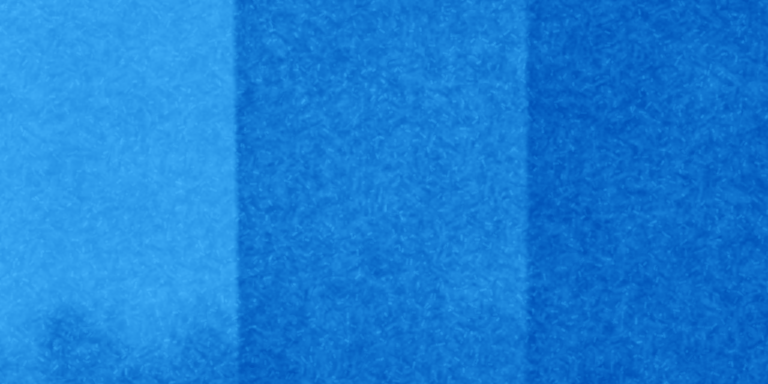
Give the GLSL for this texture, as a WebGL 1 fragment shader.

```glsl
precision highp float;
uniform vec2 u_resolution;

#define EDGE_SOFTNESS 0.006
#define LEFT_TONE 0.91
#define MIDDLE_TONE 0.43
#define RIGHT_TONE 0.16
#define MOTTLE 0.20
#define GRAIN 0.30
#define WEAVE 0.34
#define SPECKLE 0.20
#define FIBRE_CELLS 62.0
#define FIBRE_LIGHT 0.30
#define DARK_INK vec3(0.02, 0.37, 0.75)
#define LIGHT_INK vec3(0.21, 0.64, 0.94)

float hash(vec2 p) {
  vec3 q = fract(vec3(p.xyx) * 0.1031);
  q += dot(q, q.yzx + 33.33);
  return fract((q.x + q.y) * q.z);
}

float noise(vec2 p) {
  vec2 i = floor(p);
  vec2 f = fract(p);
  f = f * f * (3.0 - 2.0 * f);
  float low = mix(hash(i), hash(i + vec2(1.0, 0.0)), f.x);
  float high = mix(hash(i + vec2(0.0, 1.0)), hash(i + 1.0), f.x);
  return mix(low, high, f.y);
}

float fbm(vec2 p) {
  float sum = 0.0;
  float weight = 0.5;
  for (int k = 0; k < 4; k++) {
    sum += weight * noise(p);
    p = mat2(0.8, 0.6, -0.6, 0.8) * p * 2.1 + 7.3;
    weight *= 0.5;
  }
  return sum / 0.9375;
}

float step01(float edge, float softness, float x) {
  return smoothstep(edge - softness, edge + softness, x);
}

float glow(vec2 uv, vec2 centre, vec2 radius) {
  vec2 d = (uv - centre) / radius;
  return exp(-dot(d, d));
}

// Noise stretched along one direction.
float strands(vec2 p, float angle) {
  float c = cos(angle);
  float s = sin(angle);
  return noise(mat2(c, -s, s, c) * p * vec2(44.0, 108.0) + angle * 31.0);
}

// Matted strands that change direction from patch to patch.
float weave(vec2 p) {
  p += 0.012 * vec2(noise(p * 22.0), noise(p * 22.0 + 40.0));
  float slant = smoothstep(0.42, 0.58, noise(p * 30.0 + 5.0));
  float upright = smoothstep(0.55, 0.70, noise(p * 26.0 + 71.0));
  float flat01 = mix(strands(p, 0.45), strands(p, -0.6), slant);
  return mix(flat01, strands(p, 1.4), upright) - 0.5;
}

// Sparse, soft flecks of fibre, at most one per cell.
float fibres(vec2 p) {
  vec2 cell = floor(p);
  float light = 0.0;
  for (int y = -1; y <= 1; y++) {
    for (int x = -1; x <= 1; x++) {
      vec2 id = cell + vec2(float(x), float(y));
      vec2 d = p - id - vec2(hash(id + 3.1), hash(id + 17.7));
      float angle = 6.2832 * hash(id + 41.3);
      vec2 along = vec2(cos(angle), sin(angle));
      float reach = mix(0.0, 0.42, hash(id + 59.9));
      float t = clamp(dot(d, along), -reach, reach);
      float strength = hash(id + 83.5);
      float dist = length(d - along * t);
      light = max(light, strength * strength * (1.0 - smoothstep(0.0, 0.36, dist)));
    }
  }
  return light;
}

// Broad ink washes inside the three vertical bands.
float washTone(vec2 uv, float cloud) {
  float firstEdge = mix(0.311, 0.305, uv.y);
  float strip = 1.0 - step01(0.062, 0.004, uv.x);
  float left = LEFT_TONE + 0.05 * strip;
  left += 0.05 * glow(uv, vec2(0.25, 0.65), vec2(0.09, 0.45));
  float pool = 1.0 - smoothstep(0.0, 0.30, uv.y + 0.20 * (cloud - 0.5));
  left -= pool * mix(0.28, 0.52, step01(0.065, 0.025, uv.x));
  left += 0.12 * glow(uv, vec2(0.19, 0.14), vec2(0.035, 0.10));

  float middle = MIDDLE_TONE + 0.06 * smoothstep(0.50, 0.62, uv.x);
  middle -= 0.18 * exp(-max(uv.x - firstEdge, 0.0) / 0.04);
  middle += 0.09 * glow(uv, vec2(0.46, 0.60), vec2(0.10, 0.30));
  middle -= 0.16 * (1.0 - smoothstep(0.0, 0.38, uv.y));
  float patchY = step01(0.12, 0.06, uv.y) * (1.0 - step01(0.38, 0.10, uv.y));
  middle += 0.09 * step01(0.58, 0.012, uv.x) * patchY;
  middle += 0.05 * glow(uv, vec2(0.676, 0.5), vec2(0.012, 0.6));

  float right = RIGHT_TONE + 0.12 * glow(uv, vec2(0.92, 0.78), vec2(0.05, 0.16));
  right += 0.05 * glow(uv, vec2(0.86, 0.40), vec2(0.10, 0.30));
  right -= 0.06 * exp(-max(uv.x - 0.687, 0.0) / 0.03);

  float tone = mix(left, middle, step01(firstEdge, EDGE_SOFTNESS, uv.x));
  return mix(tone, right, step01(0.687, EDGE_SOFTNESS, uv.x));
}

void main() {
  vec2 uv = gl_FragCoord.xy / u_resolution;
  vec2 p = gl_FragCoord.xy / u_resolution.y;
  float cloud = fbm(p * 7.0);
  float tone = washTone(uv, cloud);

  // Mottling, faint vertical brush streaks and paper grain.
  float calm = mix(1.0, 0.6, smoothstep(0.5, 0.9, tone));
  float streak = noise(vec2(uv.x * 90.0, uv.y * 1.5)) - 0.5;
  float paper = MOTTLE * (cloud - 0.5) + 0.06 * streak;
  paper += GRAIN * (fbm(p * vec2(34.0, 46.0) + 19.0) - 0.5);
  paper += WEAVE * weave(p) + SPECKLE * (noise(p * 128.0) - 0.5);
  paper += FIBRE_LIGHT * (fibres(p * FIBRE_CELLS) - 0.17);
  tone = clamp(tone + calm * paper, -0.12, 1.25);

  vec3 ink = mix(DARK_INK, LIGHT_INK, tone);
  ink.r -= 0.07 * tone * (1.0 - tone);
  gl_FragColor = vec4(clamp(ink, 0.0, 1.0), 1.0);
}
```
